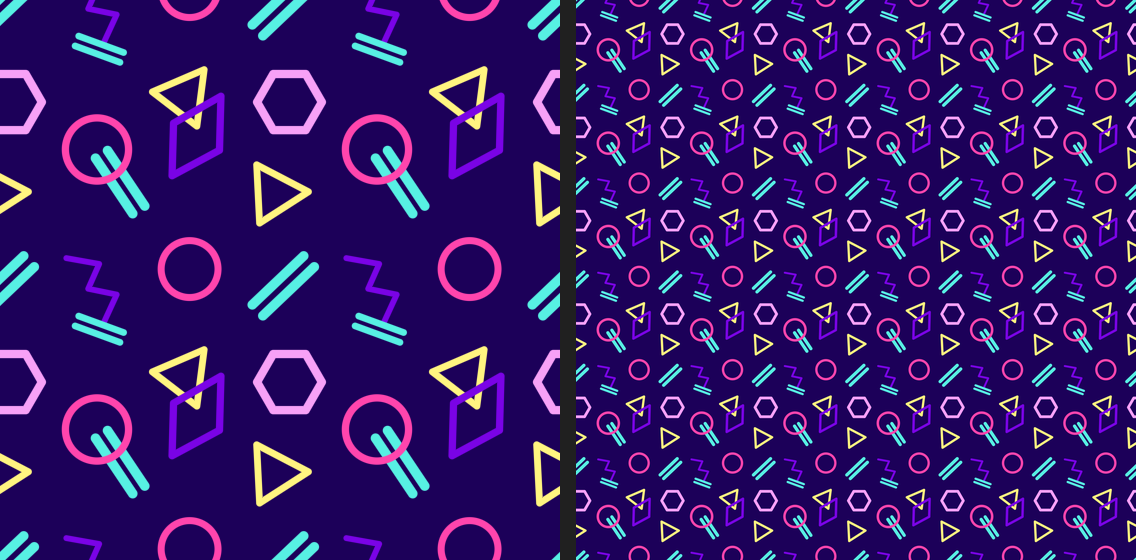
Left, the tile; right, the same tile 3 across and 3 down.
This pattern is drawn by a WebGL 1 fragment shader. Its source:

```glsl
precision highp float;

uniform vec2 u_resolution;

// The canvas is 768 units wide, y pointing down; one tile is 384 units.
const float TILE = 384.0;

const vec3 NIGHT = vec3(0.11, 0.0, 0.35);
const vec3 PINK = vec3(1.0, 0.27, 0.68);
const vec3 LILAC = vec3(0.97, 0.63, 0.97);
const vec3 CYAN = vec3(0.34, 0.94, 0.89);
const vec3 PURPLE = vec3(0.48, 0.01, 0.90);
const vec3 YELLOW = vec3(1.0, 0.96, 0.50);

// Moves p by whole tiles to the copy nearest to the centre.
vec2 nearest(vec2 p, vec2 centre) {
  return centre + mod(p - centre + 0.5 * TILE, TILE) - 0.5 * TILE;
}

float segment(vec2 p, vec2 a, vec2 b) {
  vec2 ab = b - a;
  return length(p - a - ab * clamp(dot(p - a, ab) / dot(ab, ab), 0.0, 1.0));
}

// Two parallel bars, the second shifted from the first.
float barPair(vec2 p, vec2 a, vec2 b, vec2 shift) {
  return min(segment(p, a, b), segment(p - shift, a, b));
}

float triangle(vec2 p, vec2 a, vec2 b, vec2 c) {
  return min(segment(p, a, b), min(segment(p, b, c), segment(p, c, a)));
}

float quad(vec2 p, vec2 a, vec2 b, vec2 c, vec2 d) {
  return min(min(segment(p, a, b), segment(p, b, c)),
             min(segment(p, c, d), segment(p, d, a)));
}

float zigzag(vec2 p, vec2 a, vec2 b, vec2 c, vec2 d, vec2 e) {
  return min(min(segment(p, a, b), segment(p, b, c)),
             min(segment(p, c, d), segment(p, d, e)));
}

float ring(vec2 p, vec2 centre, float radius) {
  return abs(length(p - centre) - radius);
}

// Outline with flat top and bottom, folded onto a single edge.
float hexagon(vec2 p, float apothem) {
  vec2 axis = vec2(-0.866, 0.5);
  p = abs(p);
  p -= 2.0 * min(dot(axis, p), 0.0) * axis;
  float halfEdge = 0.577 * apothem;
  return length(p - vec2(clamp(p.x, -halfEdge, halfEdge), apothem));
}

void stroke(inout vec3 colour, vec3 ink, float dist, float halfWidth) {
  float soft = 0.75 * 768.0 / min(u_resolution.x, u_resolution.y);
  colour = mix(ink, colour, smoothstep(-soft, soft, dist - halfWidth));
}

void main() {
  vec2 uv = gl_FragCoord.xy / u_resolution;
  vec2 p = 2.0 * TILE * vec2(uv.x, 1.0 - uv.y);
  vec3 colour = NIGHT;
  vec2 q;

  // Hexagon
  q = nearest(p, vec2(397.0, 140.0));
  stroke(colour, LILAC, hexagon(q - vec2(397.0, 140.0), 38.5), 5.7);

  // Triangle under a rhombus
  q = nearest(p, vec2(255.0, 168.0));
  stroke(colour, YELLOW, triangle(q, vec2(209.0, 126.0), vec2(280.0, 95.5),
                                  vec2(270.0, 173.0)), 4.7);
  stroke(colour, PURPLE, quad(q, vec2(303.0, 132.0), vec2(301.0, 206.0),
                              vec2(236.0, 241.0), vec2(238.0, 169.0)), 5.0);

  // Bars under a large ring
  q = nearest(p, vec2(145.0, 230.0));
  stroke(colour, CYAN, barPair(q, vec2(131.0, 217.0), vec2(182.0, 293.0),
                               vec2(16.5, -10.5)), 6.6);
  stroke(colour, PINK, ring(q, vec2(133.0, 205.0), 43.3), 5.0);

  // Lone triangle
  q = nearest(p, vec2(385.0, 265.0));
  stroke(colour, YELLOW, triangle(q, vec2(352.0, 226.0), vec2(423.0, 263.0),
                                  vec2(356.0, 306.0)), 4.7);

  // Small ring
  q = nearest(p, vec2(260.0, 369.0));
  stroke(colour, PINK, ring(q, vec2(260.0, 369.0), 39.0), 4.8);

  // Diagonal bars
  q = nearest(p, vec2(388.0, 392.0));
  stroke(colour, CYAN, barPair(q, vec2(416.5, 351.0), vec2(346.0, 418.0),
                               vec2(14.5, 15.0)), 6.6);

  // Zigzag under a pair of short bars
  q = nearest(p, vec2(130.0, 410.0));
  stroke(colour, PURPLE, zigzag(q, vec2(91.0, 354.0), vec2(136.0, 362.0),
      vec2(121.0, 396.0), vec2(160.0, 404.0), vec2(143.0, 441.0)), 4.0);
  stroke(colour, CYAN, barPair(q, vec2(108.0, 433.5), vec2(169.5, 456.0),
                               vec2(-5.0, 13.5)), 4.6);

  gl_FragColor = vec4(colour, 1.0);
}
```
